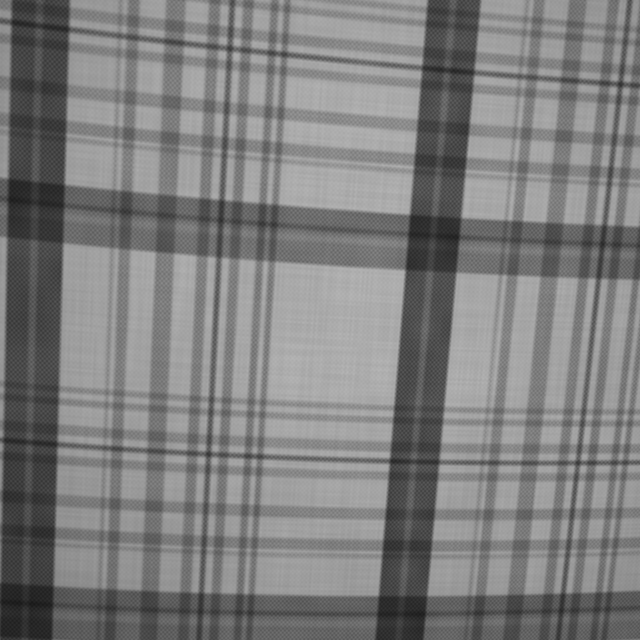
A Shadertoy shader for this texture:

```glsl
// Grey plaid cotton seen at a slight angle: dyed warp and weft stripes
// repeat in bent cloth coordinates, multiply where they cross, and are
// broken up by a staggered thread weave, uneven yarn and soft shading.

const float CLOTH_TONE = 0.68;
const vec2 THREADS = vec2(92.0, 88.0);   // weave periods per plaid repeat
const float TAU = 6.2831853;

// Thin stripes: centre, width (in repeats), dye strength
const vec3 WARP[8] = vec3[8](
    vec3(0.186, 0.010, 0.15), vec3(0.217, 0.028, 0.23),
    vec3(0.317, 0.046, 0.24), vec3(0.410, 0.028, 0.24),
    vec3(0.452, 0.014, 0.42), vec3(0.491, 0.025, 0.25),
    vec3(0.555, 0.019, 0.26), vec3(0.586, 0.016, 0.26));
const vec3 WEFT[8] = vec3[8](
    vec3(0.427, 0.015, 0.17), vec3(0.459, 0.017, 0.18),
    vec3(0.529, 0.026, 0.18), vec3(0.567, 0.013, 0.40),
    vec3(0.606, 0.022, 0.18), vec3(0.708, 0.030, 0.19),
    vec3(0.793, 0.030, 0.20), vec3(0.822, 0.012, 0.14));

float hash(vec2 p) {
    p = fract(p * vec2(0.1031, 0.1137));
    p += dot(p, p.yx + 33.33);
    return fract((p.x + p.y) * p.x * 7.31 + p.y * 13.7);
}

float noise(vec2 p) {
    vec2 i = floor(p), f = fract(p);
    f = f * f * (3.0 - 2.0 * f);
    return mix(mix(hash(i), hash(i + vec2(1, 0)), f.x),
               mix(hash(i + vec2(0, 1)), hash(i + vec2(1, 1)), f.x), f.y);
}

// Soft-edged stripe, 1 inside and 0 outside
float stripe(float x, float centre, float width, float blur) {
    return 1.0 - smoothstep(-blur, blur, abs(x - centre) - 0.5 * width);
}

float thinStripes(float x, vec3 set[8], float blur) {
    float dye = 0.0;
    for (int i = 0; i < 8; i++)
        dye = max(dye, set[i].z * stripe(x, set[i].x, set[i].y, blur));
    return dye;
}

// Wraps a cloth coordinate so that the broad band sits at zero
float wrapRepeat(float x) {
    return fract(x + 0.15) - 0.15;
}

// Perspective and sag: canvas (y down) to plaid repeats
vec2 clothCoords(vec2 p) {
    float left = 0.064 - 0.0234 * p.y;
    float across = 0.646 - 0.0625 * p.y;
    float sag = 0.324 + 0.111 * p.x - 0.039 * p.x * p.x;
    float down = 0.629 - 0.046 * p.x - 0.018 * p.x * p.x;
    vec2 c = vec2((p.x - left) / across, (p.y - sag) / down);
    return c - 0.045 * c * (1.0 - c);
}

// Broad warp band: two dark halves around a paler gap
float warpDye(float x, float blur) {
    float band = 0.54 * stripe(x, 0.0, 0.134, blur);
    band -= 0.13 * stripe(x, -0.003, 0.018, blur);
    return max(band, thinStripes(x, WARP, blur));
}

// Broad weft band: darker upper half, one dark thread, a pale gap
float weftDye(float y, float blur) {
    float band = 0.33 * stripe(y, 0.0, 0.140, blur);
    band += 0.05 * stripe(y, -0.040, 0.055, blur);
    band += 0.12 * stripe(y, -0.021, 0.012, blur);
    band -= 0.07 * stripe(y, 0.006, 0.018, blur);
    return max(band, thinStripes(y, WEFT, blur));
}

// Staggered over-and-under of the threads, -1 to 1
float weave(vec2 cloth) {
    vec2 phase = cloth * THREADS * TAU;
    return sin(phase.x) * sin(phase.y);
}

// Uneven yarn: streaks along both thread directions, around zero
float yarn(vec2 cloth) {
    float warp = noise(cloth * vec2(170.0, 9.0) + 40.0);
    float weft = noise(cloth * vec2(9.0, 170.0) + 80.0);
    return warp + weft - 1.0;
}

// Light falling off towards the edges, most at the lower left
float shading(vec2 p) {
    vec2 d = p - vec2(0.53, 0.44);
    return 1.0 - 0.36 * dot(d, d) - 0.06 * p.y * (1.0 - p.x);
}

void mainImage(out vec4 fragColor, in vec2 fragCoord) {
    vec2 p = fragCoord / iResolution.xy;
    p.y = 1.0 - p.y;
    vec2 cloth = clothCoords(p);
    float blur = max(0.006, 1.2 / iResolution.y);

    // Dye, with patchy uptake along the stripes
    float uptake = 0.92 + 0.16 * noise(cloth * 14.0 + 20.0);
    float warp = warpDye(wrapRepeat(cloth.x), blur) * uptake;
    float weft = weftDye(wrapRepeat(cloth.y), blur) * uptake;
    float tone = CLOTH_TONE * (1.0 - warp) * (1.0 - weft);

    // Thread relief, strongest where dyed and plain yarns meet
    tone *= 1.0 + weave(cloth) * (0.018 + 0.26 * max(warp, weft));
    tone *= 1.0 + 0.045 * yarn(cloth);
    tone *= 1.0 + 0.04 * (noise(cloth * 6.0 + 60.0) - 0.5);
    tone *= shading(p);

    fragColor = vec4(vec3(clamp(tone, 0.0, 1.0)), 1.0);
}
```
